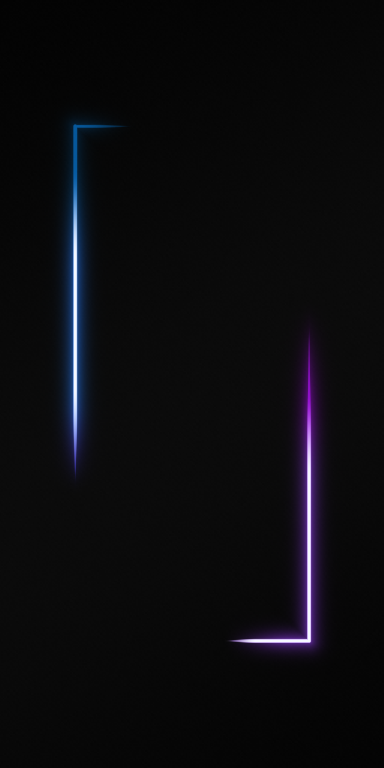
Reproduce this background procedurally as a WebGL 1 fragment shader.

```glsl
precision highp float;
uniform vec2 u_resolution;

#define BEAM_WIDTH 0.0056
#define GLOW_NEAR 0.014
#define GLOW_FAR 0.034
#define BLUE vec3(0.0, 0.45, 0.82)
#define AZURE vec3(0.12, 0.47, 1.0)
#define INDIGO vec3(0.27, 0.24, 0.95)
#define VIOLET vec3(0.58, 0.22, 0.98)
#define MAGENTA vec3(0.60, 0.02, 0.86)
#define GRAIN 0.007

float hash(vec2 p) {
  p = fract(p * vec2(0.1031, 0.1137));
  p += dot(p, p.yx + 33.33);
  return fract((p.x + p.y) * p.x * 7.31);
}

// Falls from one to zero between a and b
float fade(float a, float b, float t) {
  return 1.0 - smoothstep(a, b, t);
}

// x: position along the segment, y: distance from it
vec2 segment(vec2 p, vec2 a, vec2 b) {
  vec2 d = b - a;
  float t = clamp(dot(p - a, d) / dot(d, d), 0.0, 1.0);
  return vec2(t, length(p - a - d * t));
}

// Coloured line with a white-hot core and a two-part halo
vec3 beam(float dist, vec3 tint, float taper, float heat, float halo) {
  float soft = 0.7 / u_resolution.x + 0.001;
  float width = BEAM_WIDTH * taper;
  float line = fade(width - soft, width + soft, dist) * smoothstep(0.0, 0.3, taper);
  float core = fade(width * 0.35, width * 0.75 + soft, dist) * heat;
  float glow = 0.58 * exp(-dist / GLOW_NEAR) + 0.14 * exp(-dist * dist / (GLOW_FAR * GLOW_FAR));
  vec3 color = tint * max(line * (0.55 + 0.45 * halo), glow * halo);
  return mix(color, vec3(0.96, 0.97, 1.0), core);
}

// Charcoal sheet, lightest along a rising diagonal, with fine weave
vec3 backdrop(vec2 p) {
  float across = dot(p - vec2(0.5, 0.92), vec2(-0.5, 0.87));
  float shade = mix(0.008, 0.043, exp(-across * across * 1.5));
  vec2 cell = floor(p * 256.0);
  float weave = mod(cell.x + cell.y, 4.0) / 3.0 - 0.5;
  float grain = 0.7 * (hash(cell) - 0.5) + 0.3 * weave;
  return vec3(max(shade + GRAIN * grain, 0.0));
}

// Upper left bracket: long stroke down, short dim stroke right
vec3 blueBracket(vec2 p) {
  vec2 corner = vec2(0.196, 1.671);
  vec2 v = segment(p, corner, vec2(0.196, 0.708));
  vec2 h = segment(p, corner, vec2(0.362, 1.671));
  vec3 tint = mix(BLUE, AZURE, smoothstep(0.1, 0.4, v.x));
  tint = mix(tint, INDIGO, smoothstep(0.7, 0.92, v.x));
  float heat = smoothstep(0.12, 0.36, v.x) * fade(0.7, 0.94, v.x);
  float halo = mix(0.4, 1.0, smoothstep(0.05, 0.4, v.x)) * fade(0.75, 1.0, v.x);
  vec3 tall = beam(v.y, tint, fade(0.78, 1.0, v.x), heat, halo);
  float dim = fade(0.0, 1.0, h.x);
  vec3 wide = beam(h.y, BLUE * mix(0.45, 1.0, dim), 0.75 * fade(0.3, 1.0, h.x), 0.0, 0.4 * dim);
  return max(tall, wide);
}

// Lower right bracket: long stroke up, short bright stroke left
vec3 violetBracket(vec2 p) {
  vec2 corner = vec2(0.805, 0.331);
  vec2 v = segment(p, corner, vec2(0.805, 1.224));
  vec2 h = segment(p, corner, vec2(0.578, 0.331));
  vec3 tint = mix(VIOLET, MAGENTA, smoothstep(0.45, 0.72, v.x));
  vec3 tall = beam(v.y, tint, fade(0.6, 1.0, v.x), fade(0.48, 0.72, v.x), fade(0.6, 1.0, v.x));
  vec3 wide = beam(h.y, VIOLET, fade(0.6, 1.0, h.x), fade(0.6, 0.98, h.x), fade(0.2, 1.0, h.x));
  return max(tall, wide);
}

void main() {
  vec2 p = gl_FragCoord.xy / u_resolution.x;
  p.y *= 2.0 * u_resolution.x / u_resolution.y;
  vec3 light = max(blueBracket(p), violetBracket(p));
  vec3 color = backdrop(p) * (1.0 - light) + light;
  gl_FragColor = vec4(color, 1.0);
}
```
